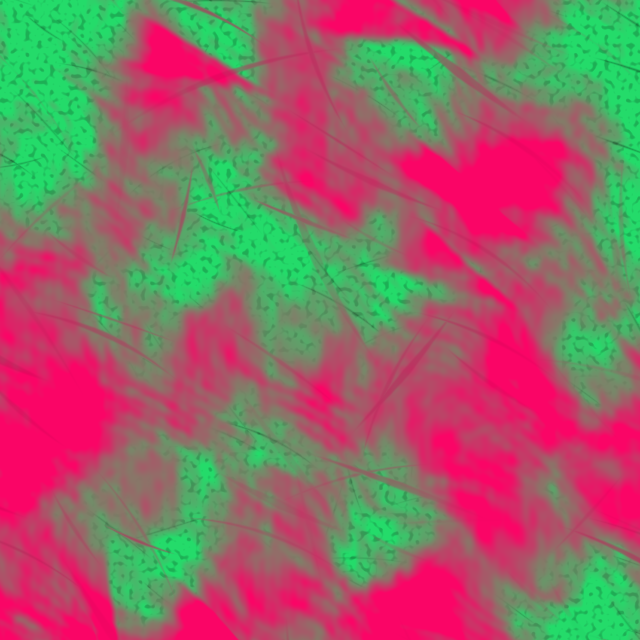
Write a three.js fragment shader that draws this texture.

```glsl
// Abstract smeared paint: a single pink-to-green balance built from gradient
// noise, sharpened by scattered wedges and crossed by thin curved blades.
// Speckle and short dark cracks give the green patches a fine texture.

varying vec2 vUv;

const vec3 GREEN = vec3(0.0, 1.0, 0.42);
const vec3 PINK = vec3(1.0, 0.0, 0.40);
const float PINK_LEVEL = 0.565;     // mean balance before wedges and blades
const float CLOUD_GAIN = 1.08;      // contrast of the soft patches
const vec2 CLOUD_FREQ = vec2(4.0, 3.4);
const float WEDGE_FREQ = 3.0;
const float WEDGE_GAIN = 0.58;
const float BLADE_FREQ = 4.0;
const float BLADE_GAIN = 0.65;
const float STREAK_GAIN = 0.20;
const float SLANT = -0.68;          // main direction, down to the right
const float DROP = -1.48;           // secondary direction, nearly straight down
const float EDGE = 0.0022;          // softness of thin lines

vec2 hash2(vec2 p) {
  vec3 h = fract(vec3(p.xyx) * vec3(0.1031, 0.1030, 0.0973));
  h += dot(h, h.yzx + 33.33);
  return fract((h.xx + h.yz) * h.zy);
}

float cornerSlope(vec2 cell, vec2 offset) {
  float a = 6.2832 * hash2(cell).x;
  return dot(vec2(cos(a), sin(a)), offset);
}

float gradientNoise(vec2 p) {
  vec2 i = floor(p), f = fract(p), e = vec2(1.0, 0.0);
  vec2 w = f * f * f * (f * (f * 6.0 - 15.0) + 10.0);
  float low = mix(cornerSlope(i, f), cornerSlope(i + e, f - e), w.x);
  float high = mix(cornerSlope(i + e.yx, f - e.yx), cornerSlope(i + 1.0, f - 1.0), w.x);
  return mix(low, high, w.y);
}

float clouds(vec2 p) {
  float sum = 0.0, amp = 1.0;
  for (int k = 0; k < 5; k++) {
    sum += amp * gradientNoise(p);
    p = p * 2.03 + 17.3;
    amp *= 0.48;
  }
  return sum;
}

// Coordinates along (x) and across (y) a direction
vec2 align(vec2 p, float angle) {
  float c = cos(angle), s = sin(angle);
  return vec2(c * p.x + s * p.y, c * p.y - s * p.x);
}

// Tapering shards: one crisp edge, one soft edge, and a base that fades out
float wedges(vec2 p, float seed) {
  vec2 g = p * WEDGE_FREQ;
  float cover = 0.0;
  for (int j = -1; j <= 1; j++) for (int i = -1; i <= 1; i++) {
    vec2 id = floor(g) + vec2(float(i), float(j));
    vec2 place = hash2(id + seed), kind = hash2(id + seed + 41.0);
    float angle = (kind.x < 0.42 ? DROP : SLANT) + 0.25 * (place.x - 0.5);
    vec2 q = align(g - id - place, angle);
    float along = q.x / mix(0.65, 1.05, kind.y) + 0.5;
    float width = mix(0.25, 0.45, place.y) * (1.0 - along);
    float crisp = 1.0 - smoothstep(-0.025, 0.015, q.y);
    float soft = smoothstep(0.0, 0.09, q.y + width);
    float base = smoothstep(0.0, 0.35, along);
    cover = max(cover, crisp * soft * base * smoothstep(0.1, 0.5, kind.y));
  }
  return cover;
}

// Thin bent strokes that taper towards both ends
float blades(vec2 p, float freq, float width, float seed) {
  vec2 g = p * freq;
  float cover = 0.0;
  for (int j = -1; j <= 1; j++) for (int i = -1; i <= 1; i++) {
    vec2 id = floor(g) + vec2(float(i), float(j));
    vec2 place = hash2(id + seed), kind = hash2(id + seed + 71.0);
    float angle = kind.x < 0.65 ? SLANT + 0.7 * (place.y - 0.5) : 2.6 * (place.x - 0.2);
    vec2 q = align(g - id - place, angle);
    q.y += 0.4 * (kind.y - 0.5) * q.x * q.x;
    float along = abs(q.x) / mix(0.35, 0.9, kind.y);
    float thick = width * mix(0.4, 1.0, place.x) * (1.0 - along);
    float line = 1.0 - smoothstep(-EDGE, EDGE, abs(q.y) / freq - thick);
    cover = max(cover, line * (1.0 - smoothstep(0.6, 1.0, along)) * mix(0.4, 1.0, place.y));
  }
  return cover;
}

void main() {
  vec2 p = vUv;
  vec2 warp = vec2(gradientNoise(p * 6.0 + 3.7), gradientNoise(p * 6.0 + 29.1));

  // Soft patches, brushed streaks and shards
  float balance = PINK_LEVEL + CLOUD_GAIN * clouds((p + 0.05 * warp) * CLOUD_FREQ + 11.4);
  vec2 brushed = align(p + 0.06 * warp, SLANT) * vec2(7.0, 48.0);
  balance += STREAK_GAIN * gradientNoise(brushed);
  balance += 0.5 * STREAK_GAIN * gradientNoise(p * vec2(60.0, 9.0) + 5.2);
  balance += WEDGE_GAIN * wedges(p + 0.008 * warp, 5.0);

  // Blades gather in clumps and show mostly over the green
  float clump = smoothstep(-0.2, 0.2, gradientNoise(p * 2.6 + 8.3));
  float blade = max(blades(p, BLADE_FREQ, 0.008, 13.0), blades(p, BLADE_FREQ * 1.5, 0.004, 57.0));
  blade *= mix(0.3, 1.0, clump);
  balance += BLADE_GAIN * blade * max(0.82 - balance, 0.0);
  balance = clamp(balance, 0.14, 0.98);

  // Colour, with speckle and cracks darkening the green
  float greenness = 1.0 - smoothstep(0.2, 0.6, balance);
  float speckle = smoothstep(0.05, 0.45, gradientNoise(p * 105.0));
  float crack = blades(p, 9.0, 0.0016, 91.0);
  float shade = 1.0 - 0.08 * blade - greenness * (0.20 * speckle + 0.35 * crack);
  gl_FragColor = vec4(mix(GREEN, PINK, balance) * shade, 1.0);
}
```
